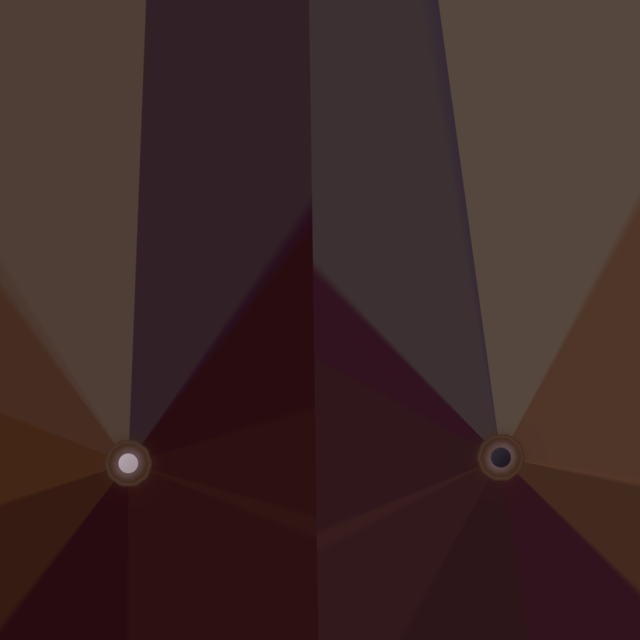
Write a WebGL 2 fragment shader that draws this background.

```glsl
#version 300 es
precision highp float;
// Two fans of dim, soft-edged colour sectors, each spreading from a small round
// stud. A nearly vertical seam parts them. Every fan sweeps clockwise through
// its list of stops and closes with one crisp edge pointing upward.

#define LEFT_HUB vec2(0.2005, 0.2760)
#define RIGHT_HUB vec2(0.7826, 0.2852)
#define LEFT_START 87.8
#define RIGHT_START 97.8
#define SEAM_BOTTOM 0.4974
#define SEAM_TOP 0.4830
#define SECTOR_SOFTNESS 1.5
#define STUD_RADIUS 0.0365
#define CORE_RADIUS 0.0155

uniform vec2 u_resolution;
out vec4 fragColor;

const int STOPS = 12;

// Each stop: sector colour, then its clockwise start angle in degrees
const vec4 LEFT_FAN[STOPS] = vec4[](
    vec4(0.192, 0.130, 0.150,   0.0),
    vec4(0.160, 0.060, 0.115,  33.0),
    vec4(0.157, 0.047, 0.058,  35.4),
    vec4(0.172, 0.065, 0.066,  71.0),
    vec4(0.192, 0.083, 0.070, 103.6),
    vec4(0.178, 0.068, 0.068, 109.3),
    vec4(0.158, 0.042, 0.062, 177.8),
    vec4(0.208, 0.105, 0.068, 215.5),
    vec4(0.268, 0.150, 0.085, 250.0),
    vec4(0.278, 0.175, 0.130, 289.4),
    vec4(0.296, 0.220, 0.182, 322.0),
    vec4(0.310, 0.245, 0.210, 325.5));

const vec4 RIGHT_FAN[STOPS] = vec4[](
    vec4(0.335, 0.280, 0.240,   0.0),
    vec4(0.308, 0.210, 0.160,  36.2),
    vec4(0.325, 0.215, 0.160, 106.0),
    vec4(0.258, 0.164, 0.120, 109.3),
    vec4(0.190, 0.075, 0.108, 142.1),
    vec4(0.178, 0.085, 0.102, 179.0),
    vec4(0.196, 0.100, 0.110, 217.0),
    vec4(0.217, 0.118, 0.115, 250.9),
    vec4(0.184, 0.092, 0.106, 255.5),
    vec4(0.188, 0.074, 0.120, 305.8),
    vec4(0.235, 0.190, 0.195, 323.3),
    vec4(0.210, 0.165, 0.205, 358.6));

// Angular colour sweep around a hub, with an antialiased closing edge
vec3 sectorFan(vec2 offset, float startAngle, vec4 stops[STOPS], float pixel) {
    float angle = mod(startAngle - degrees(atan(offset.y, offset.x)), 360.0);
    vec3 color = stops[0].rgb;
    for (int i = 1; i < STOPS; i++) {
        float blend = smoothstep(-SECTOR_SOFTNESS, SECTOR_SOFTNESS, angle - stops[i].w);
        color = mix(color, stops[i].rgb, blend);
    }
    float signedAngle = angle > 180.0 ? angle - 360.0 : angle;
    float edge = length(offset) * radians(signedAngle);
    if (abs(edge) < pixel) {
        color = mix(stops[STOPS - 1].rgb, stops[0].rgb, smoothstep(-pixel, pixel, edge));
    }
    return color;
}

// Bevelled, faintly faceted stud with a flat round core
vec3 addStud(vec3 base, vec2 offset, vec3 coreColor, float pixel) {
    const vec3 bronze = vec3(0.255, 0.165, 0.120);
    const vec3 pewter = vec3(0.355, 0.275, 0.270);
    float radius = length(offset);
    float angle = atan(offset.y, offset.x);
    float rim = STUD_RADIUS * (1.0 + 0.015 * cos(10.0 * angle));

    vec3 color = mix(base, bronze, 0.35 * exp(-max(radius - rim, 0.0) / 0.008));
    vec3 metal = mix(pewter, bronze, smoothstep(0.45, 0.85, radius / rim));
    metal += vec3(0.035, 0.030, 0.045) * sin(angle * 2.0 - 0.2) * (1.0 - radius / rim);
    metal += 0.035 * exp(-pow((radius / rim - 0.90) / 0.06, 2.0));
    color = mix(color, metal, 1.0 - smoothstep(-pixel, pixel, radius - rim));

    // Core with a small glint toward the upper left
    vec3 core = coreColor + 0.04 * dot(offset, vec2(-0.7, 0.7)) / CORE_RADIUS;
    return mix(color, core, 1.0 - smoothstep(-pixel, pixel, radius - CORE_RADIUS));
}

void main() {
    vec2 point = gl_FragCoord.xy / u_resolution;
    float pixel = 1.0 / min(u_resolution.x, u_resolution.y);
    vec2 toLeft = point - LEFT_HUB;
    vec2 toRight = point - RIGHT_HUB;

    vec3 leftSide = sectorFan(toLeft, LEFT_START, LEFT_FAN, pixel);
    leftSide = addStud(leftSide, toLeft, vec3(0.66, 0.60, 0.63), pixel);
    vec3 rightSide = sectorFan(toRight, RIGHT_START, RIGHT_FAN, pixel);
    rightSide = addStud(rightSide, toRight, vec3(0.15, 0.13, 0.16), pixel);

    // Leaning seam between the two fans
    float seam = point.x - mix(SEAM_BOTTOM, SEAM_TOP, point.y);
    fragColor = vec4(mix(leftSide, rightSide, smoothstep(-pixel, pixel, seam)), 1.0);
}
```
